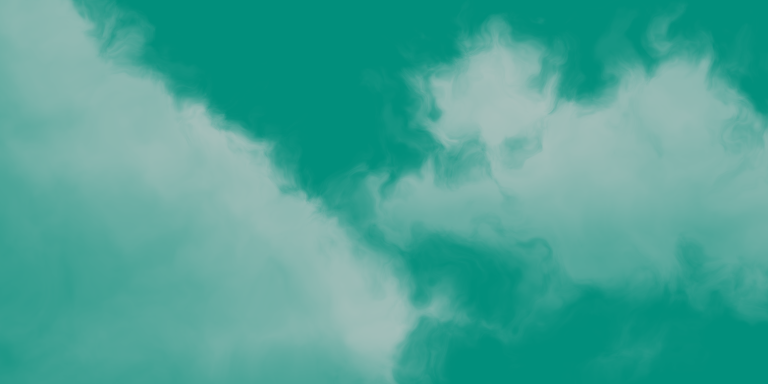
Reproduce this texture procedurally as a WebGL 2 fragment shader.

```glsl
#version 300 es
precision highp float;

uniform vec2 u_resolution;
out vec4 fragColor;

const vec3 SKY = vec3(0.005, 0.56, 0.485);
const vec3 CLOUD = vec3(0.64, 0.75, 0.73);

float hash(vec2 cell) {
  vec3 h = fract(vec3(cell.xyx) * 0.1031);
  h += dot(h, h.yzx + 33.33);
  return fract((h.x + h.y) * h.z);
}

float valueNoise(vec2 p) {
  vec2 cell = floor(p);
  vec2 f = fract(p);
  f = f * f * f * (f * (f * 6.0 - 15.0) + 10.0);
  float low = mix(hash(cell), hash(cell + vec2(1.0, 0.0)), f.x);
  float high = mix(hash(cell + vec2(0.0, 1.0)), hash(cell + 1.0), f.x);
  return mix(low, high, f.y);
}

// Fractal noise, normalised to 0..1
float fbm(vec2 p, int octaves, float gain) {
  const mat2 turn = mat2(1.6, 1.2, -1.2, 1.6);
  float sum = 0.0, total = 0.0, amplitude = 1.0;
  for (int i = 0; i < octaves; i++) {
    sum += amplitude * valueNoise(p);
    total += amplitude;
    amplitude *= gain;
    p = turn * p + vec2(17.3, 9.1);
  }
  return sum / total;
}

vec2 swirl(vec2 p, float scale) {
  return vec2(fbm(p * scale + 3.7, 4, 0.5), fbm(p * scale + 41.2, 4, 0.5)) - 0.5;
}

// Approximate depth inside an ellipse, negative outside
float ellipse(vec2 p, vec2 center, vec2 radius) {
  return (1.0 - length((p - center) / radius)) * min(radius.x, radius.y);
}

float smoothMax(float a, float b, float k) {
  float h = max(k - abs(a - b), 0.0) / k;
  return max(a, b) + h * h * k * 0.25;
}

// Sloping bank that falls from the upper left to the lower middle
float bankDepth(vec2 p) {
  float slope = (1.2 - 0.85 * p.x - p.y) * 0.76;
  float side = (1.14 - p.x + 0.3 * p.y) * 0.6;
  return -smoothMax(-slope, -side, 0.06);
}

// Heaped cloud on the right
float heapDepth(vec2 p) {
  float d = ellipse(p, vec2(1.62, 0.50), vec2(0.45, 0.26));
  d = smoothMax(d, ellipse(p, vec2(1.27, 0.74), vec2(0.20, 0.16)), 0.06);
  d = smoothMax(d, ellipse(p, vec2(1.75, 0.71), vec2(0.21, 0.20)), 0.06);
  d = smoothMax(d, ellipse(p, vec2(1.97, 0.43), vec2(0.26, 0.25)), 0.06);
  d = smoothMax(d, ellipse(p, vec2(1.20, 0.42), vec2(0.30, 0.13)), 0.06);
  d = smoothMax(d, ellipse(p, vec2(1.42, 0.25), vec2(0.10, 0.07)), 0.03);
  return max(d, ellipse(p, vec2(1.70, 0.09), vec2(0.09, 0.04)));
}

void main() {
  vec2 p = gl_FragCoord.xy / u_resolution.y;

  // Curled edges
  vec2 curl = swirl(p, 5.0);
  vec2 q = p + 0.10 * curl;
  float bank = bankDepth(q);
  float heap = heapDepth(q);
  float depth = smoothMax(bank, heap, 0.05);

  // Solid body with a thin torn veil around it
  float ragged = fbm(p * 6.0 + 1.2 * curl, 6, 0.52) - 0.5;
  float wisps = fbm(p * vec2(13.0, 9.0) + 4.0 * curl, 5, 0.5) - 0.5;
  float softness = mix(0.16, 0.085, smoothstep(0.1, 0.5, p.y));
  float body = smoothstep(-0.03, softness, depth + 0.22 * ragged + 0.06 * wisps);
  float veil = smoothstep(-0.06, 0.08, depth + 0.35 * wisps);
  float cover = 0.86 * body + 0.14 * veil;

  // Bright crests fading toward the shaded bases
  float bankLight = 0.94 - 0.84 * max(bank, 0.0);
  float heapLight = mix(0.44, 0.92, smoothstep(0.2, 0.65, p.y));
  float light = mix(bankLight, heapLight, smoothstep(-0.06, 0.06, heap - bank));

  // Soft billows lit from above
  vec2 b = p * 4.0 + 0.8 * curl;
  float billow = fbm(b, 5, 0.45);
  float relief = billow - fbm(b + vec2(0.08, 0.28), 5, 0.45);
  light += 0.35 * relief + 0.30 * (fbm(p * 2.6 + 8.4, 3, 0.45) - 0.5);
  light += 0.10 * ragged;
  light *= mix(0.6, 1.0, smoothstep(-0.04, 0.16, p.y + 0.12 * ragged));

  float amount = cover * clamp(light, 0.0, 1.04);
  fragColor = vec4(mix(SKY, CLOUD, amount), 1.0);
}
```
